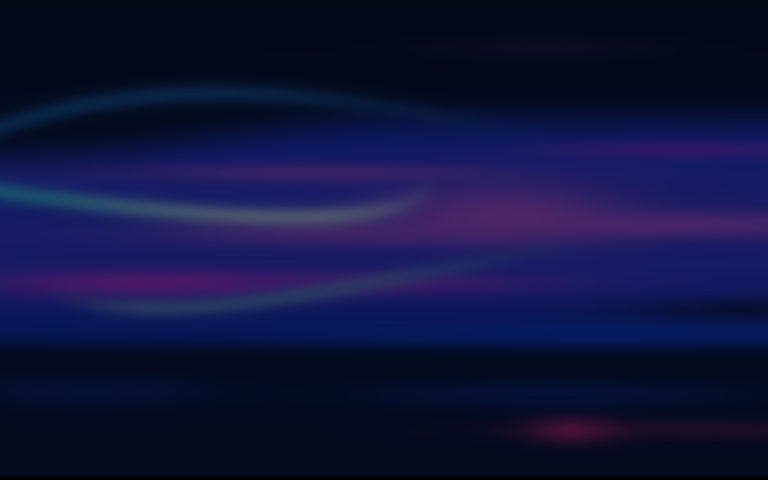
A Shadertoy shader for this background:

```glsl
#define NIGHT vec3(0.014, 0.042, 0.115)
#define INDIGO vec3(0.080, 0.105, 0.390)
#define AZURE vec3(0.025, 0.115, 0.390)
#define PLUM vec3(0.335, 0.155, 0.405)
#define MAGENTA vec3(0.315, 0.095, 0.400)
#define ROSE vec3(0.340, 0.070, 0.230)
#define TEAL vec3(0.090, 0.330, 0.420)
#define SILVER vec3(0.330, 0.360, 0.430)
#define ARC_STEPS 28
#define STREAK_AMOUNT 0.07

vec2 hashGradient(vec2 cell) {
    vec2 h = vec2(dot(cell, vec2(127.1, 311.7)), dot(cell, vec2(269.5, 183.3)));
    return 2.0 * fract(sin(h) * 43758.5) - 1.0;
}

float gradientNoise(vec2 p) {
    vec2 i = floor(p), f = fract(p);
    vec2 u = f * f * f * (f * (f * 6.0 - 15.0) + 10.0);
    vec2 e = vec2(0.0, 1.0);
    float low = mix(dot(hashGradient(i), f), dot(hashGradient(i + e.yx), f - e.yx), u.x);
    float high = mix(dot(hashGradient(i + e.xy), f - e.xy), dot(hashGradient(i + e.yy), f - e.yy), u.x);
    return mix(low, high, u.y);
}

// Soft elliptical light
float glow(vec2 p, vec2 center, vec2 radius) {
    vec2 d = (p - center) / radius;
    return exp(-dot(d, d));
}

vec2 bezier(vec2 a, vec2 b, vec2 c, vec2 d, float t) {
    float s = 1.0 - t;
    return s * s * s * a + 3.0 * s * s * t * b + 3.0 * s * t * t * c + t * t * t * d;
}

// Distance to a cubic curve and the parameter of its nearest point
vec2 curve(vec2 p, vec2 a, vec2 b, vec2 c, vec2 d) {
    vec2 nearest = vec2(1e3, 0.0);
    vec2 from = a;
    for (int i = 0; i < ARC_STEPS; i++) {
        vec2 to = bezier(a, b, c, d, float(i + 1) / float(ARC_STEPS));
        vec2 along = to - from;
        float k = clamp(dot(p - from, along) / dot(along, along), 0.0, 1.0);
        float dist = length(p - from - along * k);
        if (dist < nearest.x) nearest = vec2(dist, (float(i) + k) / float(ARC_STEPS));
        from = to;
    }
    return nearest;
}

float softLine(float dist, float width) {
    return exp(-dist * dist / (width * width));
}

void mainImage(out vec4 fragColor, in vec2 fragCoord) {
    vec2 p = fragCoord / iResolution.y;
    p.x *= 1.6 * iResolution.y / iResolution.x;
    float streaks = gradientNoise(p * vec2(1.5, 16.0));

    // Night base and broad blue band
    vec3 col = NIGHT * (1.0 - 0.2 * smoothstep(0.75, 1.0, p.y));
    float top = 0.675 + 0.075 * smoothstep(0.0, 0.9, p.x);
    float band = smoothstep(0.255, 0.315, p.y) * (1.0 - smoothstep(top - 0.06, top + 0.055, p.y));
    vec3 blue = mix(vec3(0.025, 0.085, 0.33), INDIGO, smoothstep(0.30, 0.42, p.y));
    blue = mix(blue, vec3(0.05, 0.10, 0.39), smoothstep(0.62, 0.74, p.y));
    col = mix(col, blue * (1.0 + STREAK_AMOUNT * streaks), band);

    // Lower blue strips and the dark gap on the right
    col = mix(col, NIGHT, 0.70 * glow(p, vec2(1.58, 0.355), vec2(0.28, 0.028)));
    col = mix(col, AZURE, 0.75 * glow(p, vec2(1.25, 0.303), vec2(0.65, 0.026)));
    col = mix(col, AZURE * vec3(0.8, 0.7, 0.8), 0.50 * glow(p, vec2(0.19, 0.185), vec2(0.25, 0.033)));
    col = mix(col, AZURE * vec3(0.8, 0.7, 0.8), 0.50 * glow(p, vec2(1.15, 0.178), vec2(0.40, 0.030)));

    // Violet and magenta glows
    col = mix(col, PLUM, 0.55 * glow(p, vec2(0.66, 0.640), vec2(0.37, 0.021)));
    col = mix(col, PLUM, 0.85 * glow(p, vec2(1.05, 0.555), vec2(0.26, 0.062)));
    col = mix(col, PLUM, 0.60 * glow(p, vec2(0.68, 0.515), vec2(0.38, 0.029)));
    col = mix(col, PLUM, 0.75 * glow(p, vec2(1.45, 0.532), vec2(0.40, 0.029)));
    col = mix(col, MAGENTA, 0.90 * glow(p, vec2(0.32, 0.410), vec2(0.35, 0.030)));
    col = mix(col, MAGENTA, 0.55 * glow(p, vec2(0.86, 0.410), vec2(0.30, 0.024)));
    col = mix(col, MAGENTA, 0.50 * glow(p, vec2(1.42, 0.688), vec2(0.30, 0.018)));
    col = mix(col, PLUM, 0.09 * glow(p, vec2(1.13, 0.902), vec2(0.25, 0.025)));
    col = mix(col, ROSE, 0.75 * glow(p, vec2(1.19, 0.104), vec2(0.085, 0.027)));
    col = mix(col, ROSE, 0.30 * glow(p, vec2(1.45, 0.104), vec2(0.38, 0.022)));

    // Upper arc
    vec2 arc = curve(p, vec2(-0.02, 0.728), vec2(0.35, 0.86), vec2(0.75, 0.81), vec2(1.3, 0.675));
    float fade = 1.0 - smoothstep(0.35, 1.0, arc.y);
    col = mix(col, vec3(0.06, 0.24, 0.43), 0.50 * fade * softLine(arc.x, 0.020));

    // Bright middle arc, teal at the left and silver along its bend
    arc = curve(p, vec2(-0.02, 0.604), vec2(0.4, 0.545), vec2(0.9, 0.50), vec2(0.91, 0.64));
    fade = 1.0 - smoothstep(0.55, 1.0, arc.y);
    vec3 tint = mix(TEAL, SILVER, smoothstep(0.0, 0.45, arc.y));
    col = mix(col, tint, 0.85 * fade * softLine(arc.x, 0.021));

    // Lower arc
    arc = curve(p, vec2(0.08, 0.39), vec2(0.4, 0.30), vec2(0.75, 0.42), vec2(1.33, 0.51));
    fade = smoothstep(0.0, 0.25, arc.y) * (1.0 - smoothstep(0.55, 1.0, arc.y));
    tint = mix(vec3(0.20, 0.27, 0.38), vec3(0.12, 0.24, 0.38), arc.y);
    col = mix(col, tint, 0.75 * fade * softLine(arc.x, 0.020));

    // Thin dark lower border
    col *= smoothstep(0.003, 0.010, p.y);
    fragColor = vec4(col, 1.0);
}
```
